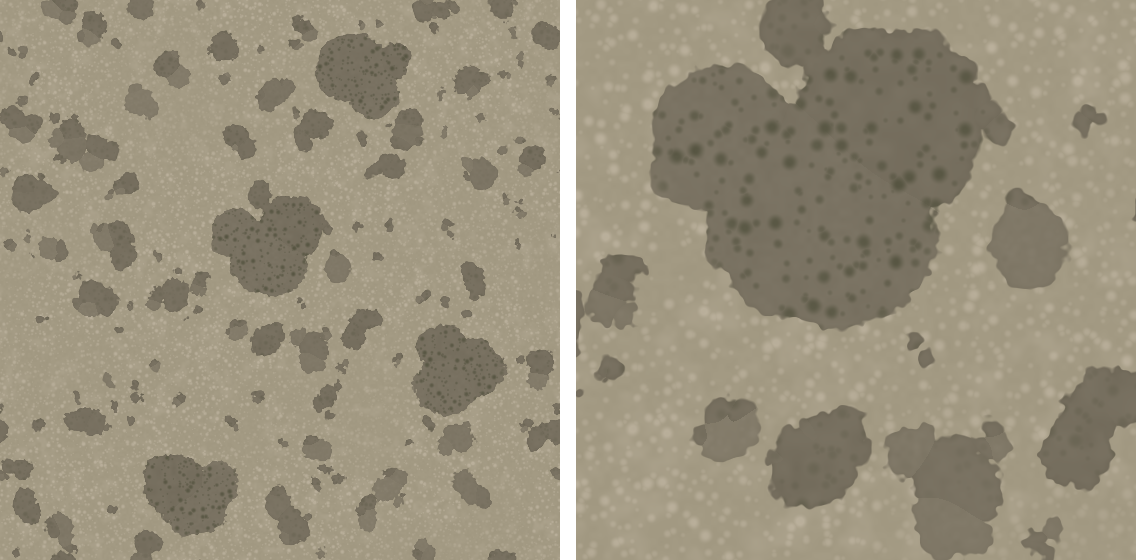
Left, the full canvas; right, a detail of the centre.
Write a WebGL 1 fragment shader that draws this texture.

```glsl
precision highp float;
uniform vec2 u_resolution;

#define LARGE_RADIUS vec2(0.034, 0.074)
#define MEDIUM_RADIUS vec2(0.009, 0.027)
#define CRUMB_RADIUS vec2(0.002, 0.009)
#define MEDIUM_SHARE 0.47
#define CRUMB_SHARE 0.22
#define WARP 0.016
#define RAGGED 0.011
#define EDGE 0.0009

const vec3 GROUND = vec3(0.635, 0.600, 0.510);
const vec3 FLECK = vec3(0.725, 0.685, 0.605);
const vec3 PATCH = vec3(0.485, 0.455, 0.392);
const vec3 PATCH_SHADE = vec3(0.430, 0.402, 0.340);
const vec3 SPOT = vec3(0.325, 0.322, 0.245);

vec3 hash3(vec2 p) {
  vec3 q = fract(p.xyx * vec3(0.1031, 0.1030, 0.0973));
  q += dot(q, q.yxz + 33.33);
  return fract((q.xxy + q.yzz) * q.zyx);
}

// Random values of a grid cell, wrapped after n cells
vec3 cellHash(vec2 cell, float n, float seed) {
  return hash3(floor(mod(cell + 0.5, n)) + seed);
}

// Tiling value noise with n cells across the canvas
float noise(vec2 uv, float n, float seed) {
  vec2 cell = floor(uv * n);
  vec2 f = fract(uv * n);
  f = f * f * (3.0 - 2.0 * f);
  float a = cellHash(cell, n, seed).x;
  float b = cellHash(cell + vec2(1.0, 0.0), n, seed).x;
  float c = cellHash(cell + vec2(0.0, 1.0), n, seed).x;
  float d = cellHash(cell + vec2(1.0, 1.0), n, seed).x;
  return mix(mix(a, b, f.x), mix(c, d, f.x), f.y);
}

// Chains of three round lobes: x = distance, y = tone of the nearest lobe
vec2 clusters(vec2 uv, float n, vec2 radius, float share, float seed) {
  vec2 nearest = vec2(1.0, 0.0);
  vec2 home = floor(uv * n);
  for (int j = -1; j <= 1; j++) {
    for (int i = -1; i <= 1; i++) {
      vec2 cell = home + vec2(float(i), float(j));
      vec3 h = cellHash(cell, n, seed);
      if (h.z < share) {
        vec2 center = (cell + h.xy) / n;
        for (int k = 0; k < 3; k++) {
          vec3 g = cellHash(cell, n, seed + 31.0 + 17.0 * float(k));
          float r = mix(radius.x, radius.y, g.z);
          if (k > 0) center += normalize(g.xy - 0.501) * r * 1.1;
          float d = length(uv - center) - r;
          if (d < nearest.x) nearest = vec2(d, g.y);
        }
      }
    }
  }
  return nearest;
}

// Soft round dots on a jittered grid
float dots(vec2 uv, float n, vec2 radius, float share, float seed) {
  float cover = 0.0;
  vec2 home = floor(uv * n);
  for (int j = -1; j <= 1; j++) {
    for (int i = -1; i <= 1; i++) {
      vec2 cell = home + vec2(float(i), float(j));
      vec3 h = cellHash(cell, n, seed);
      float size = h.z / share;
      float r = mix(radius.x, radius.y, size);
      float d = length(uv - (cell + h.xy) / n);
      float dot_ = 1.0 - smoothstep(0.15 * r, r, d);
      cover = max(cover, dot_ * step(size, 1.0) * mix(0.55, 1.0, size));
    }
  }
  return cover;
}

void main() {
  vec2 uv = gl_FragCoord.xy / u_resolution;
  float coarse = noise(uv, 52.0, 5.0);
  float medium = noise(uv, 116.0, 9.0);
  float fine = noise(uv, 250.0, 14.0);

  // Ground with pale flecks that thin out in places
  float density = smoothstep(0.1, 0.7, noise(uv, 9.0, 21.0));
  float flecks = max(dots(uv, 82.0, vec2(0.0025, 0.0055), 0.65, 40.0),
                     0.7 * dots(uv, 130.0, vec2(0.0018, 0.0036), 0.5, 61.0));
  float mottle = smoothstep(0.45, 0.9, 0.6 * coarse + 0.4 * medium);
  float pale = flecks * mix(0.45, 0.95, density) + 0.32 * mottle;
  vec3 color = mix(GROUND, FLECK, min(pale, 1.0));
  color += 0.014 * (fine - 0.5);

  // Patches of three sizes with a bent outline
  vec2 bend = vec2(noise(uv, 22.0, 70.0), noise(uv, 22.0, 83.0)) - 0.5;
  vec2 p = uv + WARP * bend;
  vec2 large = clusters(p, 2.0, LARGE_RADIUS, 1.1, 12.0);
  vec2 shape = clusters(p, 10.0, MEDIUM_RADIUS, MEDIUM_SHARE, 103.0);
  vec2 crumb = clusters(p, 24.0, CRUMB_RADIUS, CRUMB_SHARE, 150.0);
  if (crumb.x < shape.x) shape = crumb;
  if (large.x < shape.x) shape = large;

  // Ragged edge, more frayed on some patches
  float fray = mix(0.25, 0.65, noise(uv, 12.0, 91.0));
  float d = shape.x + RAGGED * (0.5 * (coarse - 0.5) + 0.5 * (medium - 0.5)
          + fray * (fine - 0.5));
  float cover = 1.0 - smoothstep(-EDGE, EDGE, d);

  // Patch surface: grain, darker rim and olive spots
  float rim = smoothstep(-0.005, 0.0, d);
  float grain = 0.5 * medium + 0.5 * fine;
  float shade = 0.75 * shape.y * grain + 0.35 * coarse * grain + 0.3 * rim;
  vec3 surface = mix(PATCH, PATCH_SHADE, clamp(shade, 0.0, 1.0));
  float spots = max(dots(uv, 68.0, vec2(0.003, 0.0068), 0.7, 180.0),
                    0.7 * dots(uv, 115.0, vec2(0.002, 0.004), 0.45, 207.0));
  float bigness = 1.0 - smoothstep(-0.01, 0.015, large.x);
  surface = mix(surface, SPOT, spots * mix(0.4 * shape.y, 0.85, bigness));
  surface += 0.02 * (fine - 0.5);

  // Some small patches let the ground through
  float opacity = mix(0.78 + 0.22 * smoothstep(0.0, 0.5, shape.y), 1.0, bigness);
  gl_FragColor = vec4(mix(color, surface, cover * opacity), 1.0);
}
```
